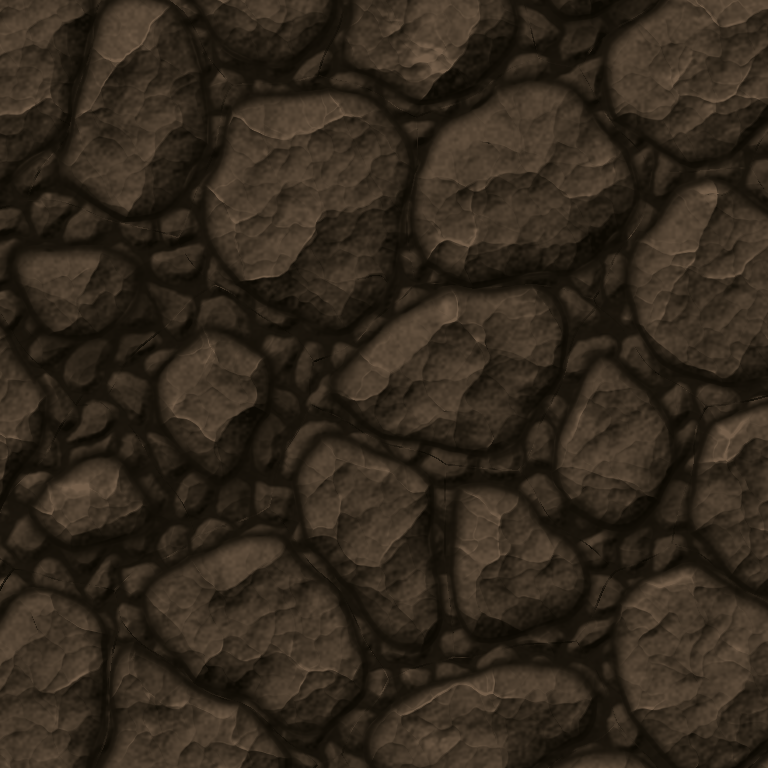
Give the GLSL for this texture, as a WebGL 2 fragment shader.

```glsl
#version 300 es
precision highp float;
// Rugged brown boulders with chipped facets, packed over dark rubble.
uniform vec2 u_resolution;
out vec4 fragColor;

const float STONES = 4.0;          // boulders across the canvas
const float JITTER = 0.72;         // irregularity of the layout
const float ROUNDING = 9.5;        // lower values round the corners more
const float RUBBLE = 4.2;          // rubble stones per boulder
const float FACETS = 2.8;          // large facets per boulder
const float CHIPS = 7.5;           // small chips per boulder
const float DOME_HEIGHT = 0.12;
const float DOME_WIDTH = 0.24;
const float GRAIN = 0.028;         // height of the fine roughness
const float EXPOSURE = 0.56;
const float CONTRAST = 0.74;
const float SLOPE_STEP = 0.008;
const mat2 TURN = mat2(0.82, 0.572, -0.572, 0.82);
const vec3 LIGHT = vec3(-0.40, 0.66, 0.64);
const vec3 DARK = vec3(0.09, 0.07, 0.04);
const vec3 PALE = vec3(0.38, 0.31, 0.24);

vec2 hash2(vec2 p) {
    vec3 q = fract(p.xyx * vec3(0.1031, 0.1030, 0.0973));
    q += dot(q, q.yzx + 33.33);
    return fract((q.xx + q.yz) * q.zy);
}

vec2 site(vec2 cell) { return cell + 0.5 + JITTER * (hash2(cell) - 0.5); }

vec2 warp(vec2 p, float amount, float freq) {
    p += amount * sin(p.yx * freq + vec2(0.3, 2.1));
    return p + 0.4 * amount * sin(p.yx * freq * 2.7 + vec2(4.0, 1.2));
}

// Cellular layout: x = rounded distance to the cell border, yz = cell.
vec3 cells(vec2 p) {
    vec2 base = floor(p), nearest = base;
    float best = 9.0;
    for (int i = 0; i < 9; i++) {
        vec2 cell = base + vec2(i % 3 - 1, i / 3 - 1), d = site(cell) - p;
        if (dot(d, d) < best) { best = dot(d, d); nearest = cell; }
    }
    vec2 a = site(nearest) - p;
    float sum = 0.0;
    for (int i = 0; i < 25; i++) {
        if (i == 12) continue;
        vec2 b = site(nearest + vec2(i % 5 - 2, i / 5 - 2)) - p;
        sum += exp(-ROUNDING * dot(0.5 * (a + b), normalize(b - a)));
    }
    return vec3(-log(sum) / ROUNDING, nearest);
}

vec3 boulders(vec2 p) { return cells(warp(TURN * p, 0.035, 5.0)); }

// Tilted bowls cut into each other: x = height, y = distance from a crest.
vec2 facets(vec2 p) {
    vec2 base = floor(p);
    float first = 9.0, second = 9.0;
    for (int i = 0; i < 9; i++) {
        vec2 cell = base + vec2(i % 3 - 1, i / 3 - 1), d = p - site(cell);
        vec2 tilt = hash2(cell + 71.0) - 0.5;
        float h = 0.6 * dot(d, d) + dot(d, tilt) + 0.3 * tilt.x;
        second = min(second, max(first, h));
        first = min(first, h);
    }
    return vec2(first, second - first);
}

float valueNoise(vec2 p) {
    vec2 i = floor(p), f = fract(p);
    f = f * f * (3.0 - 2.0 * f);
    return mix(mix(hash2(i).x, hash2(i + vec2(1, 0)).x, f.x),
               mix(hash2(i + vec2(0, 1)).x, hash2(i + 1.0).x, f.x), f.y);
}

float roughness(vec2 p) {
    float sum = 0.0;
    for (float amp = 1.0; amp > 0.1; amp *= 0.5) {
        sum += amp * (valueNoise(p) - 0.5);
        p = mat2(1.6, 1.2, -1.2, 1.6) * p + 5.7;
    }
    return sum;
}

// x = height, y = boulder edge distance, z = rubble edge distance, w = crest.
vec4 surface(vec2 p) {
    vec3 stone = boulders(p);
    vec2 ragged = 0.05 * vec2(roughness(p * 5.0), roughness(p * 5.0 + 31.0));
    vec2 local = p + ragged + stone.yz * 7.0;
    vec2 facet = facets(warp(local * FACETS, 0.14, 2.6));
    vec2 chip = facets(warp(local * CHIPS, 0.16, 2.3));
    float shrink = pow(hash2(stone.yz + 19.0).x, 4.0);
    float edge = stone.x - mix(0.018, 0.14, shrink) + 0.07 * facet.x + 0.25 * ragged.x;
    float rim = 1.0 - clamp(edge / DOME_WIDTH, 0.0, 1.0);
    float boulder = DOME_HEIGHT * (1.0 - rim * rim * rim) + 0.19 * facet.x + 0.05 * chip.x;
    float pebble = cells(warp((p + ragged) * RUBBLE, 0.08, 3.0) + 40.0).x;
    float bed = 0.07 * smoothstep(0.0, 0.25, pebble) + 0.04 * chip.x - 0.06;
    float height = mix(bed, boulder, smoothstep(-0.015, 0.015, edge));
    float crest = max(1.0 - smoothstep(0.0, 0.09, facet.y), 0.3 - 0.3 * smoothstep(0.0, 0.09, chip.y));
    return vec4(height + GRAIN * roughness(p * 6.0), edge, pebble, crest);
}

void main() {
    vec2 p = gl_FragCoord.xy / min(u_resolution.x, u_resolution.y) * STONES + 3.0;
    // Slope and direct light
    vec4 s = surface(p);
    vec2 rise = vec2(surface(p + vec2(SLOPE_STEP, 0)).x, surface(p + vec2(0, SLOPE_STEP)).x) - s.x;
    float lit = dot(normalize(vec3(-rise / SLOPE_STEP, 1.0)), normalize(LIGHT));
    float worn = smoothstep(0.4, 0.75, valueNoise(p * 5.0 + 9.0));
    float tone = EXPOSURE + CONTRAST * (lit - 0.6) + 1.1 * worn * s.w * max(lit - 0.55, 0.0);
    tone += 0.20 * (valueNoise(p * 55.0) - 0.5) + 0.14 * roughness(p * 4.0);
    // Contact shade around boulders, thrown shade over the rubble
    float shade = smoothstep(-0.02, 0.06, boulders(p + 0.10 * LIGHT.xy).x - 0.05);
    float onStone = smoothstep(-0.03, 0.065, s.y);
    float onRubble = 0.14 + 0.56 * smoothstep(0.0, 0.10, s.z) * smoothstep(0.0, 0.05, -s.y);
    onRubble *= 1.0 - 0.45 * shade;
    float exposed = mix(onRubble, onStone, smoothstep(-0.015, 0.015, s.y));
    tone = clamp(mix(-0.07, tone, exposed), -0.15, 1.2);
    fragColor = vec4(mix(DARK, PALE, tone), 1.0);
}
```
